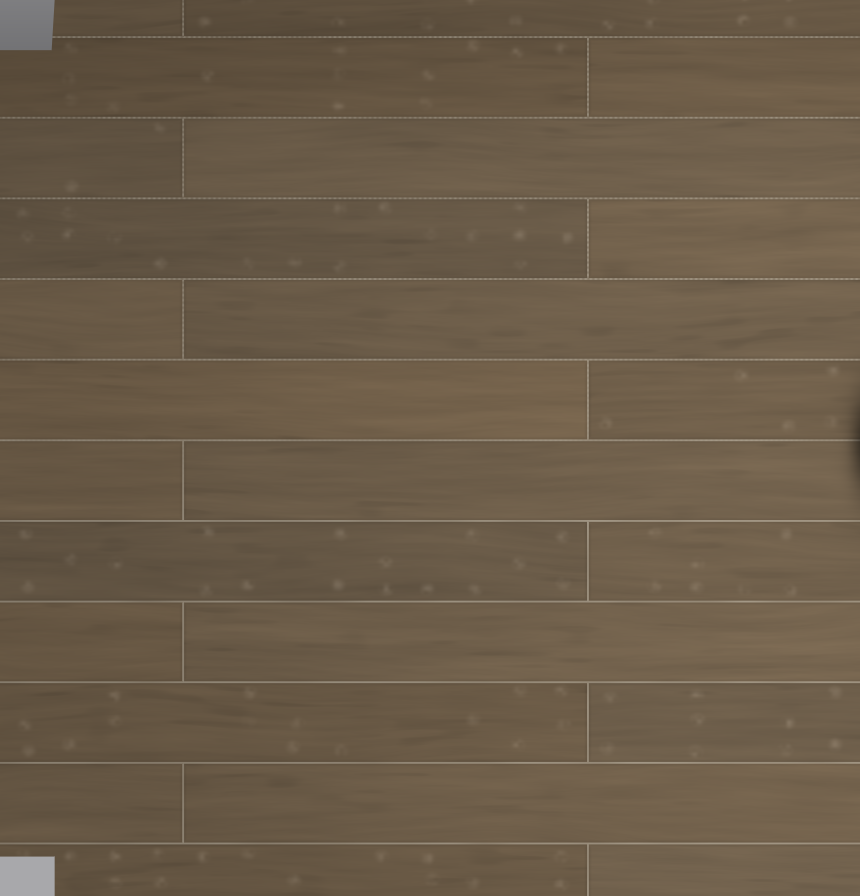
Reproduce this texture procedurally as a WebGL 2 fragment shader.

```glsl
#version 300 es
precision highp float;
// Wood plank floor in half-bond rows with thin pale joints.
// Each plank gets a hashed tone and stretched noise grain; soft light
// brightens the right side, and two grey slabs cover the left corners.
#define ROW_HEIGHT 0.0900
#define ROW_START 0.0586
#define PLANK_LENGTH 0.9036
#define JOINT_X 0.2044
#define JOINT_WIDTH 0.0021
#define GRAIN 0.13
#define TONE_SPREAD 0.09
#define BEAD_PERIOD 0.0056
#define WOOD vec3(0.422, 0.359, 0.280)
#define JOINT vec3(0.615, 0.575, 0.510)

uniform vec2 u_resolution;
out vec4 fragColor;

float hash(vec2 p) {
    return fract(sin(dot(p, vec2(127.1, 311.7))) * 43758.5453);
}

float noise(vec2 p) {
    vec2 i = floor(p), f = fract(p);
    f = f * f * (3.0 - 2.0 * f);
    return mix(mix(hash(i), hash(i + vec2(1, 0)), f.x),
               mix(hash(i + vec2(0, 1)), hash(i + vec2(1, 1)), f.x), f.y);
}

float fbm(vec2 p) {
    float sum = 0.0, amp = 0.5;
    for (int i = 0; i < 4; i++) {
        sum += amp * noise(p);
        p = p * 2.03 + 17.3;
        amp *= 0.5;
    }
    return sum;
}

// Antialiased coverage of a line at distance d from its centre
float stroke(float d, float width, float px) {
    return clamp((0.5 * width - d) / px + 0.5, 0.0, 1.0);
}

// Antialiased coverage of the region where d is negative
float fill(float d, float px) {
    return clamp(0.5 - d / px, 0.0, 1.0);
}

// Wavy bands, fine streaks and short dark flecks along the plank
float woodGrain(vec2 p, float seed) {
    vec2 q = p + vec2(seed * 37.0, seed * 11.0);
    q.y += 0.022 * (noise(q * vec2(5.0, 14.0)) - 0.5);
    float bands = fbm(q * vec2(4.0, 55.0)) - 0.47;
    float streaks = fbm(q * vec2(14.0, 190.0)) - 0.47;
    float flecks = smoothstep(0.62, 0.9, noise(q * vec2(20.0, 150.0)))
                 * smoothstep(0.4, 0.7, noise(q * vec2(6.0, 25.0)));
    return 1.1 * bands + 0.65 * streaks - 0.4 * flecks;
}

// Small pale smudges, one candidate per cell
float smudges(vec2 p, float seed) {
    vec2 g = p / vec2(0.05, 0.03);
    vec2 cell = floor(g);
    float h = hash(cell + seed * 91.0);
    vec2 centre = 0.35 + 0.3 * vec2(h, fract(h * 17.0));
    float d = length((fract(g) - centre) * vec2(1.5, 1.0));
    return step(0.55, h) * smoothstep(0.34, 0.0, d) * noise(p * 160.0);
}

void main() {
    float px = 1.0 / u_resolution.y;
    vec2 p = gl_FragCoord.xy * px;

    // Plank layout: odd rows shift by half a plank
    float v = (p.y - ROW_START) / ROW_HEIGHT;
    float row = floor(v) + 1.0;
    float shift = 0.5 * (1.0 - mod(row, 2.0));
    float u = (p.x - JOINT_X) / PLANK_LENGTH - shift;
    float plank = floor(u);
    float seed = hash(vec2(plank + 3.0, row + 5.0));

    // Wood: tone, grain, and smudges on the darker planks
    float tone = 1.0 + TONE_SPREAD * (seed - 0.5);
    tone += GRAIN * woodGrain(p, seed);
    vec3 color = WOOD * tone;
    color += vec3(0.012, 0.002, -0.008) * (hash(vec2(row, plank + 9.0)) - 0.5);
    color += 0.09 * step(seed, 0.45) * smudges(p, seed);

    // Joints: beaded toward the top, solid toward the bottom
    float rowDist = abs(fract(v + 0.5) - 0.5) * ROW_HEIGHT;
    float endDist = abs(fract(u + 0.5) - 0.5) * PLANK_LENGTH;
    float along = rowDist < endDist ? p.x : p.y;
    float bead = 0.5 + 0.5 * sin(6.2832 * along / BEAD_PERIOD);
    float wear = 0.80 + 0.25 * (noise(p * 24.0) - 0.5);
    wear *= 1.0 - 0.4 * bead * smoothstep(0.4, 0.75, p.y);
    float edge = min(rowDist, endDist);
    color *= 1.0 - 0.07 * smoothstep(0.005, 0.001, edge);
    color = mix(color, JOINT, wear * stroke(edge, JOINT_WIDTH, px));

    // Light: dim at the left and top, dark blur at the right edge
    float light = mix(0.91, 1.09, smoothstep(-0.1, 0.95, p.x));
    light *= 1.0 - 0.10 * smoothstep(0.7, 1.0, p.y);
    vec2 blur = (p - vec2(0.968, 0.505)) / vec2(0.017, 0.055);
    light *= 1.0 - 0.55 * exp(-dot(blur, blur));
    color *= light;

    // Grey slabs in the left corners
    float upper = max(p.x - 0.058 - 0.06 * (p.y - 0.95), 0.944 - p.y);
    float lower = max(p.x - 0.061, p.y - 0.044);
    color = mix(color, vec3(0.47, 0.47, 0.48) + 0.8 * (p.y - 0.97), fill(upper, px));
    color = mix(color, vec3(0.66, 0.66, 0.67), fill(lower, px));
    fragColor = vec4(color, 1.0);
}
```
